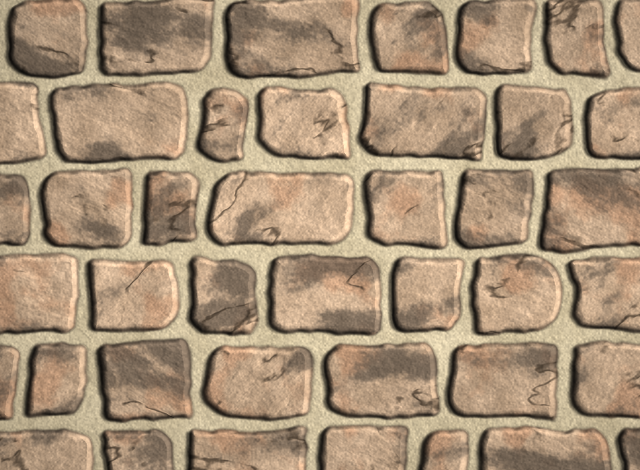
Give the GLSL for this texture, as a WebGL 2 fragment shader.

```glsl
#version 300 es
precision highp float;
// Wall of rough, rounded tan stones in uneven courses, set in sandy mortar and lit from the right.
uniform vec2 u_resolution;
out vec4 fragColor;

const vec2 PITCH = vec2(0.222, 0.1826); // mean stone width and course height

float hash(vec2 p) {
    vec3 q = fract(p.xyx * 0.1031);
    q += dot(q, q.yzx + 33.33);
    return fract((q.x + q.y) * q.z);
}

float noise(vec2 p) {
    vec2 i = floor(p), f = fract(p);
    f = f * f * (3.0 - 2.0 * f);
    return mix(mix(hash(i), hash(i + vec2(1, 0)), f.x),
               mix(hash(i + vec2(0, 1)), hash(i + vec2(1, 1)), f.x), f.y);
}

float fbm(vec2 p) {
    float sum = 0.0, amp = 0.52;
    for (int i = 0; i < 5; i++) {
        sum += amp * noise(p);
        p = mat2(1.6, 1.2, -1.2, 1.6) * p + 7.3;
        amp *= 0.5;
    }
    return sum;
}

// Horizontal position of the joint before stone i of a course
float joint(float i, float course) {
    return (i + 0.5 * mod(course, 2.0) + 0.68 * (hash(vec2(i, course) + 41.0) - 0.5)) * PITCH.x;
}

// Distance to the nearest stone outline (x) and that stone's seed (y)
vec2 nearestStone(vec2 p) {
    p += 0.014 * (vec2(noise(p * 13.0), noise(p * 11.0 + 50.0)) - 0.5);
    p += 0.006 * (vec2(noise(p * 48.0 + 9.0), noise(p * 48.0 + 80.0)) - 0.5);
    vec2 best = vec2(1.0, 0.0);
    float home = floor(p.y / PITCH.y);
    for (float r = -1.0; r <= 1.0; r++) {
        float course = home + r;
        float first = floor(p.x / PITCH.x - 0.5 * mod(course, 2.0));
        for (float k = -1.0; k <= 1.0; k++) {
            float i = first + k;
            float left = joint(i, course), right = joint(i + 1.0, course);
            float seed = hash(vec2(i, course) + 17.0);
            vec2 q = p - vec2(0.5 * (left + right), (course + 0.5) * PITCH.y);
            q.y += q.x * 0.1 * (seed - 0.5);
            q.x += q.y * 0.22 * (hash(vec2(course, i) + 5.0) - 0.5);
            vec2 halfSize = vec2(0.5 * (right - left) - 0.014, 0.083 - 0.007 * seed);
            // Every corner gets its own rounding
            float corner = hash(vec2(i, course) * 3.0 + sign(q) + 90.0);
            float radius = min(mix(0.012, 0.062, corner * corner), 0.9 * halfSize.x);
            vec2 d = abs(q) - halfSize + radius;
            float dist = length(max(d, 0.0)) + min(max(d.x, d.y), 0.0) - radius;
            if (dist < best.x) best = vec2(dist, seed);
        }
    }
    return best;
}

// Stone coordinates turned and stretched along the stone's own grain
vec2 grainSpace(vec2 p, float seed) {
    float a = 1.3 * (seed - 0.4);
    return mat2(cos(a), -sin(a), sin(a), cos(a)) * p * vec2(9.0, 19.0) + seed * 90.0;
}

float relief(vec2 p) {
    vec2 stone = nearestStone(p);
    float body = smoothstep(0.003, -0.015, stone.x);
    float rough = fbm(grainSpace(p, stone.y));
    float chips = smoothstep(0.44, 0.56, fbm(grainSpace(p, stone.y) * 0.6 + 30.0));
    float sand = 0.0011 * noise(p * 230.0) + 0.0012 * noise(p * 110.0);
    return body * (0.011 + 0.017 * rough + 0.004 * chips) + sand;
}

void main() {
    vec2 uv = gl_FragCoord.xy / u_resolution;
    vec2 p = gl_FragCoord.xy / u_resolution.y + vec2(2.07, 0.0834);
    vec2 stone = nearestStone(p);
    float edge = stone.x, seed = stone.y;
    float soft = max(0.003, 1.0 / u_resolution.y);
    float inside = smoothstep(soft, -soft, edge);
    vec2 g = grainSpace(p, seed);
    float speck = noise(p * 150.0), fine = noise(p * 290.0);

    // Sandy mortar
    vec3 mortar = mix(vec3(0.72, 0.66, 0.53), vec3(0.86, 0.80, 0.67), fbm(p * 14.0));
    mortar *= 0.92 + 0.10 * speck + 0.10 * fine;

    // Stone face with warm clouds, dark weathering and crevices
    vec3 face = mix(vec3(0.62, 0.52, 0.42), vec3(0.85, 0.73, 0.61), fbm(p * 22.0 + seed * 40.0));
    face *= 0.95 + 0.12 * fract(seed * 13.7);
    face = mix(face, vec3(0.70, 0.49, 0.36), 0.4 * smoothstep(0.52, 0.72, fbm(p * 12.0 + 70.0)));
    float weather = smoothstep(0.48, 0.70, fbm(g * 0.8 + 12.0) + 0.14 * (speck - 0.5));
    face = mix(face, vec3(0.33, 0.29, 0.25), 0.68 * weather);
    float crevice = smoothstep(0.035, 0.0, abs(fbm(g * 0.6 + 30.0) - 0.5));
    crevice *= smoothstep(0.47, 0.64, fbm(p * 17.0 + 21.0));
    face = mix(face, vec3(0.20, 0.16, 0.12), 0.65 * crevice);
    face *= 0.90 + 0.12 * speck + 0.10 * fine;
    vec3 color = mix(mortar, face, inside);

    // Side light on the relief
    float e = 0.0018, h = relief(p);
    vec2 slope = vec2(relief(p + vec2(e, 0.0)) - h, relief(p + vec2(0.0, e)) - h) / e;
    color *= clamp(1.0 - 0.34 * dot(slope, vec2(0.85, 0.35)), 0.45, 1.25);

    // Contact line around each stone and shadow on its left flank
    color *= 1.0 - 0.34 * exp(-pow((edge + 0.001) / 0.0038, 2.0));
    float behind = nearestStone(p + vec2(0.011, 0.003)).x;
    float shadow = smoothstep(0.002, -0.008, behind) * smoothstep(-0.010, -0.001, edge);
    color *= 1.0 - 0.58 * shadow;

    // Uneven light over the wall
    vec2 away = uv - vec2(0.58, 0.5);
    color *= 1.07 - 0.36 * dot(away, away);
    fragColor = vec4(color, 1.0);
}
```
